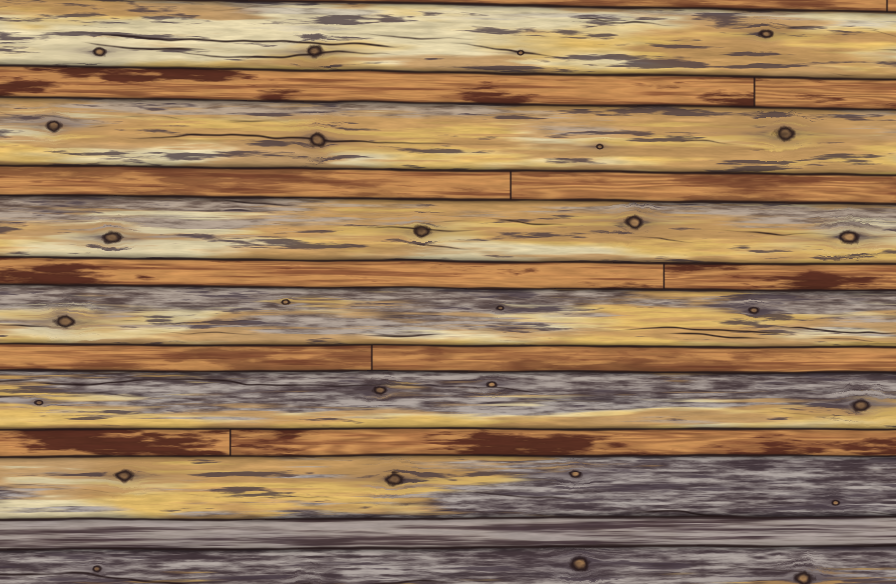
Write a Shadertoy shader that draws this texture.

```glsl
const vec3 CREAM = vec3(0.88, 0.82, 0.66);
const vec3 GOLD = vec3(0.87, 0.72, 0.41);
const vec3 TAN = vec3(0.72, 0.55, 0.36);
const vec3 BROWN = vec3(0.50, 0.31, 0.20);
const vec3 STAIN = vec3(0.31, 0.16, 0.12);
const vec3 GREY = vec3(0.62, 0.59, 0.58);
const vec3 DARK = vec3(0.26, 0.21, 0.24);
const vec3 GAP = vec3(0.15, 0.10, 0.10);
const float PITCH = 0.1554;   // log plus batten, in canvas heights
const float FIRST = 0.1235;   // top of batten zero, from the upper edge
const float BATTEN = 0.31;    // batten share of the pitch
const float UNEVEN = 0.09;    // drift of the row spacing
const float LOG_HEIGHT = PITCH * (1.0 - BATTEN);
const float GAP_WIDTH = 0.0018;
const float CRACK_WIDTH = 0.0014;
const float GRIT = 0.24;
const int KNOTS = 4;
const int CRACKS = 5;
const float JOINT[7] = float[7](0.99, 0.842, 0.57, 0.741, 0.415, 0.257, 2.0);

float hash(vec2 p) { return fract(sin(dot(p, vec2(127.1, 311.7))) * 43758.5453); }

float noise(vec2 p) {
    vec2 i = floor(p), f = fract(p);
    f = f * f * (3.0 - 2.0 * f);
    return mix(mix(hash(i), hash(i + vec2(1, 0)), f.x),
               mix(hash(i + vec2(0, 1)), hash(i + vec2(1, 1)), f.x), f.y);
}

float fbm(vec2 p) {
    float sum = 0.0, amp = 0.53;
    for (int i = 0; i < 4; i++, amp *= 0.5) {
        sum += amp * noise(p);
        p = p * 2.03 + 17.3;
    }
    return sum;
}

float stroke(float d, float width) {
    float soft = 1.0 / iResolution.y;
    return 1.0 - smoothstep(width - soft, width + soft, abs(d));
}

// Round log: q runs from 0 at its top to 1 at its bottom
vec3 logColor(vec2 p, float x, float row, float q) {
    vec2 g = p;
    float eye = 0.0, core = 0.0, smear = 0.0;
    // Knots bend the grain around them
    for (int k = 0; k < KNOTS; k++) {
        vec2 seed = vec2(row + 3.0, float(k) * 3.7);
        float cx = (float(k) + 0.1 + 0.8 * hash(seed)) / float(KNOTS) * iResolution.x / iResolution.y;
        float cy = 0.18 + 0.6 * hash(seed + 11.0);
        float size = mix(0.004, 0.013, hash(seed + 23.0));
        vec2 d = vec2(p.x - cx, (q - cy) * LOG_HEIGHT);
        float r = length(d * vec2(0.7, 1.0)) / size * (0.65 + 0.7 * fbm(d * 90.0 + seed));
        g.y -= d.y * 0.75 * exp(-0.25 * r * r);
        eye = max(eye, 1.0 - smoothstep(0.7, 1.25, r));
        core = max(core, 1.0 - smoothstep(0.25, 0.75, r));
        smear += exp(-abs(d.y) / size - abs(d.x) / (size * 5.0));
    }
    float grain = fbm(vec2(g.x * 6.0, g.y * 130.0) + row * 17.0);
    float fiber = fbm(vec2(g.x * 30.0, g.y * 190.0) + row * 3.0);
    float cloud = fbm(vec2(g.x * 3.0, g.y * 22.0) + row * 5.3);
    vec3 col = mix(GOLD, CREAM, smoothstep(0.38, 0.62, cloud));
    float tanned = smoothstep(0.2, -0.2, q - 0.45 + 1.6 * (0.5 - grain)) * step(-0.5, row);
    tanned = max(tanned, smoothstep(0.46, 0.62, fbm(g * vec2(4.0, 40.0) + row * 9.1)));
    col = mix(col, TAN, 0.8 * tanned);

    // Weathering creeps down from the top and grows with each row
    float cover = 0.07 + 0.18 * row;
    float place = abs(row - 4.0) < 0.5 ? 1.25 - x - 0.25 * q : q;
    float worn = smoothstep(-0.15, 0.2, cover - place + 1.3 * (cloud - 0.5) + 1.1 * (grain - 0.5));
    vec3 ash = mix(DARK, GREY, smoothstep(0.3, 0.68, 0.5 * (grain + fiber) - 0.012 * row + 0.05));
    col = mix(col, ash, worn * clamp(0.6 + 0.1 * row, 0.0, 0.94));

    // Fibre, ragged flecks and stains beside knots
    col *= 0.78 + 0.2 * grain + GRIT * fiber;
    float fleck = fbm(g * vec2(7.0, 85.0) + row * 31.0) + 0.35 * (fiber - 0.5);
    col = mix(col, DARK, 0.75 * smoothstep(0.61, 0.76, fleck));
    col = mix(col, DARK, clamp(smear * (2.0 * fiber - 0.3), 0.0, 0.85));

    // Broken drying cracks
    for (int k = 0; k < CRACKS; k++) {
        vec2 seed = vec2(row * 5.1 + 40.0, float(k) * 8.3);
        float path = 0.1 + 0.8 * hash(seed) + 0.3 * (x - 0.5)
                   + 0.35 * (fbm(vec2(p.x * 5.0, 0.0) + seed) - 0.5);
        float span = smoothstep(0.5, 0.72, fbm(vec2(p.x * 4.0, 9.0) + seed));
        col = mix(col, GAP, 0.9 * span * stroke((q - path) * LOG_HEIGHT, CRACK_WIDTH * span));
    }
    col = mix(col, mix(GAP, TAN, core * fiber * 1.3), 0.9 * eye);
    return col * mix(0.72, 1.0, smoothstep(0.0, 0.1, q) * smoothstep(1.0, 0.88, q));
}

// Flat batten between logs, split by one butt joint
vec3 battenColor(vec2 p, float x, float row) {
    float joint = JOINT[int(clamp(row + 1.0, 0.0, 6.0))], side = step(joint, x);
    float seed = row * 7.3 + side * 41.0;
    float grain = fbm(p * vec2(6.0, 150.0) + seed), fiber = fbm(p * vec2(30.0, 200.0) + seed);
    float rings = 0.5 + 0.5 * sin(90.0 * fbm(p * vec2(1.6, 16.0) + seed));
    vec3 col = mix(TAN * vec3(1.1, 1.03, 0.95), BROWN, smoothstep(0.45, 0.8, grain));
    col = mix(col, BROWN, rings * (0.15 + 0.35 * side));
    float blot = fbm(p * vec2(6.0, 30.0) + seed) + 0.4 * (fiber - 0.5);
    col = mix(col, STAIN, smoothstep(0.47, 0.68, blot) * (0.95 - 0.45 * mod(row, 2.0)));
    col = mix(col, mix(DARK, GREY, smoothstep(0.25, 0.6, grain)), 0.9 * step(4.5, row));
    col *= 0.8 + 0.2 * grain + GRIT * fiber;
    return mix(col, GAP, 0.85 * stroke((x - joint) * iResolution.x / iResolution.y, 0.0015));
}

void mainImage(out vec4 fragColor, in vec2 fragCoord) {
    vec2 uv = fragCoord / iResolution.xy;
    vec2 p = vec2(uv.x * iResolution.x / iResolution.y, 1.0 - uv.y);
    // Slightly fanned and unevenly spaced rows
    p.y -= (uv.x - 0.5) * (0.0286 - 0.0385 * p.y);
    float k = (p.y - FIRST) / PITCH;
    k -= UNEVEN * sin(k - UNEVEN * sin(k));
    k += 0.035 * (fbm(vec2(p.x * 6.0, floor(k + 0.5) * 9.0)) - 0.5);
    float row = floor(k), f = k - row;
    vec3 col = f < BATTEN ? battenColor(p, uv.x, row)
                          : logColor(p, uv.x, row, (f - BATTEN) / (1.0 - BATTEN));
    // Dark seams with a soft contact shadow
    float seam = min(min(f, 1.0 - f), abs(f - BATTEN)) * PITCH;
    float width = GAP_WIDTH * (0.3 + 1.4 * fbm(vec2(p.x * 14.0, row)));
    col *= 1.0 - 0.4 * exp(-seam / 0.003);
    fragColor = vec4(clamp(mix(col, GAP, 0.85 * stroke(seam, width)), 0.0, 1.0), 1.0);
}
```
